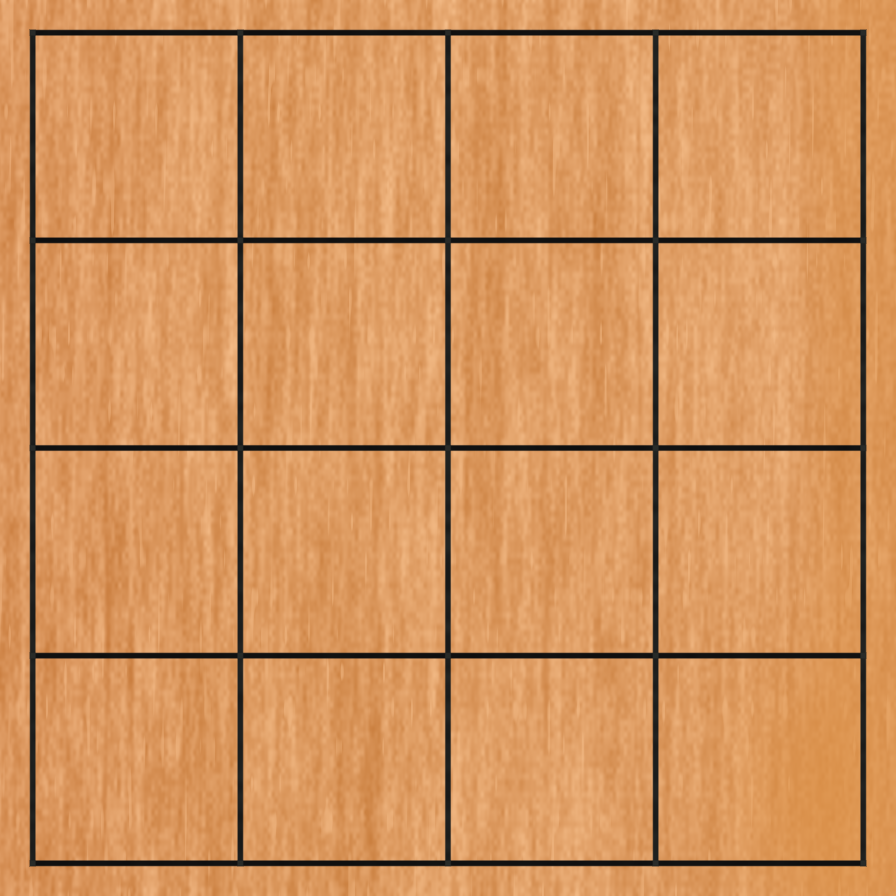
A three.js fragment shader for this texture:

```glsl
// Four by four grid of dark ruled lines on a pale, vertically grained wood board.
varying vec2 vUv;

const float CELLS = 4.0;
const float MARGIN = 0.0365;
const float LINE_WIDTH = 0.0062;
const float EDGE = 0.0011;

const vec3 WOOD_DARK = vec3(0.80, 0.51, 0.26);
const vec3 WOOD_MID = vec3(0.876, 0.618, 0.393);
const vec3 WOOD_LIGHT = vec3(0.955, 0.735, 0.530);
const vec3 STREAK = vec3(0.76, 0.45, 0.19);
const vec3 AMBER = vec3(0.86, 0.56, 0.26);
const vec3 INK = vec3(0.055, 0.055, 0.055);
const vec3 INK_WORN = vec3(0.17, 0.18, 0.17);

float hash(vec2 p) {
  return fract(sin(dot(p, vec2(127.1, 311.7))) * 43758.5453);
}

float noise(vec2 p) {
  vec2 i = floor(p);
  vec2 f = fract(p);
  f = f * f * (3.0 - 2.0 * f);
  float low = mix(hash(i), hash(i + vec2(1.0, 0.0)), f.x);
  float high = mix(hash(i + vec2(0.0, 1.0)), hash(i + vec2(1.0, 1.0)), f.x);
  return mix(low, high, f.y);
}

// Soft vertical vein that wanders, fades and breaks along its length
float vein(vec2 p, float x, float width, float seed) {
  float wander = 0.007 * (noise(vec2(seed, p.y * 4.0)) - 0.5);
  float d = (p.x - x - wander) / width;
  float strength = 0.3 + 0.7 * noise(vec2(seed + 9.0, p.y * 9.0));
  return exp(-d * d) * strength;
}

float veins(vec2 p) {
  const int COUNT = 22;
  float total = 0.0;
  for (int i = 0; i < COUNT; i++) {
    float k = float(i);
    float x = (k + 0.2 + 0.6 * hash(vec2(k, 3.0))) / float(COUNT);
    float width = mix(0.002, 0.006, hash(vec2(k, 7.0)));
    total += vein(p, x, width, k * 5.3) * mix(0.2, 0.7, hash(vec2(k, 11.0)));
  }
  return min(total, 1.0);
}

vec3 wood(vec2 p) {
  // Grain leans slightly and bends along the board
  vec2 g = p;
  g.x += 0.012 * (0.5 - p.y) + 0.008 * (noise(p * vec2(4.0, 2.0)) - 0.5);
  float calm = smoothstep(0.50, 1.0, p.x);

  // Broad bands, long fibres, short fibres and pores
  float band = noise(g * vec2(24.0, 1.5)) - 0.5;
  float fibre = noise(g * vec2(115.0, 8.0) + 17.0) - 0.5;
  float fine = noise(g * vec2(230.0, 32.0) + 41.0) - 0.5;
  float pore = noise(g * vec2(260.0, 150.0) + 73.0) - 0.5;
  float tone = 0.30 * band + mix(0.50, 0.30, calm) * fibre;
  tone += mix(0.48, 0.36, calm) * fine + 0.42 * pore;

  vec3 color = mix(WOOD_MID, WOOD_LIGHT, clamp(tone * 1.5, 0.0, 1.0));
  color = mix(color, WOOD_DARK, clamp(-tone * 1.5, 0.0, 1.0));
  color = mix(color, STREAK, veins(g) * mix(0.60, 0.25, calm));

  // Pale flecks beside the fibres
  float fleck = smoothstep(0.80, 0.96, noise(g * vec2(190.0, 24.0) + 95.0));
  color = mix(color, WOOD_LIGHT, 0.5 * fleck);

  // Warm stain in the lower right, rosier wood on the left
  vec2 stain = (p - vec2(0.91, 0.10)) / vec2(0.09, 0.17);
  color = mix(color, AMBER, 0.55 * exp(-dot(stain, stain)));
  color = mix(color, AMBER, 0.30 * smoothstep(0.87, 0.95, p.x));
  color -= vec3(0.012, 0.022, 0.018) * (1.0 - smoothstep(0.0, 0.35, p.x));
  return color;
}

// Distance to the nearest of the evenly spaced rules on one axis
float ruleDistance(float x) {
  float pitch = (1.0 - 2.0 * MARGIN) / CELLS;
  float index = clamp(floor((x - MARGIN) / pitch + 0.5), 0.0, CELLS);
  return abs(x - MARGIN - index * pitch);
}

// Rule coverage, trimmed to the board's ruled area
float rule(float across, float along) {
  float halfWidth = 0.5 * LINE_WIDTH;
  float overrun = abs(along - 0.5) - (0.5 - MARGIN);
  float d = max(ruleDistance(across), overrun);
  return 1.0 - smoothstep(halfWidth - EDGE, halfWidth + EDGE, d);
}

void main() {
  float vertical = rule(vUv.x, vUv.y);
  float horizontal = rule(vUv.y, vUv.x);
  float wear = noise(vUv * vec2(70.0, 90.0));

  // Upright rules are greyer than level ones, most of all where they cross
  vec3 uprightInk = mix(INK, INK_WORN, 0.30 + 0.40 * wear);
  vec3 levelInk = mix(INK, INK_WORN, 0.15 * wear);
  vec3 color = mix(wood(vUv), levelInk, horizontal);
  color = mix(color, uprightInk, vertical);
  color = mix(color, INK_WORN, 0.8 * vertical * horizontal);
  gl_FragColor = vec4(color, 1.0);
}
```
